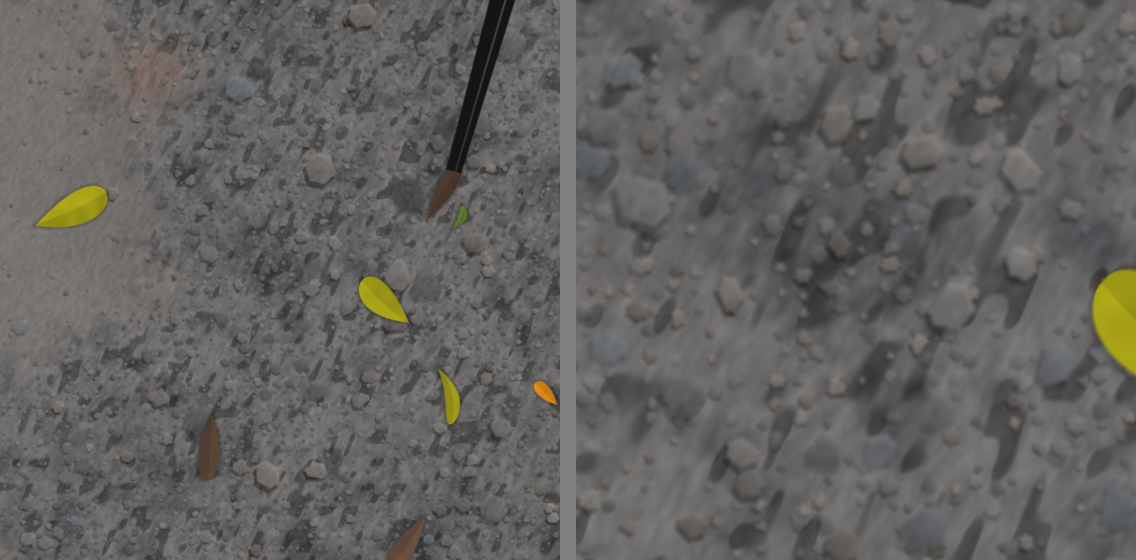
Left, the full canvas; right, a detail of the centre.
A WebGL 1 fragment shader for this texture:

```glsl
precision highp float;
uniform vec2 u_resolution;

#define EDGE 0.0022
#define GRAIN 0.10
#define PATCHES 0.75
#define STONE_CONTRAST 0.75
#define SHADOW 0.36
#define LIGHT_DIR vec2(0.45, 0.89)

const vec3 DUST = vec3(0.460, 0.446, 0.432);
const vec3 SOIL = vec3(0.418, 0.411, 0.408);
const vec3 DAMP = vec3(0.290, 0.298, 0.312);
const vec3 BLUE_STONE = vec3(0.39, 0.41, 0.43);
const vec3 WARM_STONE = vec3(0.50, 0.47, 0.44);
const vec3 YELLOW = vec3(0.63, 0.61, 0.09);
const vec3 ORANGE = vec3(0.82, 0.51, 0.08);
const vec3 BROWN = vec3(0.34, 0.26, 0.21);
const vec3 BLACK = vec3(0.075, 0.08, 0.08);

float hash(vec2 p) {
  vec3 q = fract(p.xyx * 0.1031);
  q += dot(q, q.yzx + 33.33);
  return fract((q.x + q.y) * q.z);
}

float noise(vec2 p) {
  vec2 i = floor(p), f = fract(p);
  f = f * f * (3.0 - 2.0 * f);
  return mix(mix(hash(i), hash(i + vec2(1, 0)), f.x),
             mix(hash(i + vec2(0, 1)), hash(i + vec2(1, 1)), f.x), f.y);
}

float fbm(vec2 p) {
  float sum = 0.0, amp = 0.5;
  for (int i = 0; i < 4; i++) {
    sum += amp * noise(p);
    p = mat2(1.6, 1.2, -1.2, 1.6) * p + 7.3;
    amp *= 0.5;
  }
  return sum / 0.9375;
}

// Soft coverage of a signed distance
float cover(float d) {
  float e = max(EDGE, 1.0 / u_resolution.y);
  return 1.0 - smoothstep(-e, e, d);
}

// Smooth trodden dust on the left, loose gravel elsewhere
float roughness(vec2 p) {
  float x = p.x + 0.9 * max(0.0, 0.4 - p.y) + 0.3 * (noise(p * 6.0) - 0.5);
  return smoothstep(0.08, 0.36, x);
}

// Irregular polygon with five to six visible facets
float facets(vec2 q, float radius, float seed) {
  float d = -1.0;
  for (int k = 0; k < 6; k++) {
    float a = 1.047 * float(k) + 6.28 * seed;
    float reach = radius * (0.7 + 0.5 * hash(vec2(float(k), seed * 91.0)));
    d = max(d, dot(q, vec2(cos(a), sin(a))) - reach);
  }
  return d;
}

void addStones(inout vec3 col, vec2 p, float cells, float density) {
  vec2 home = floor(p * cells);
  for (int j = -1; j <= 1; j++) for (int i = -1; i <= 1; i++) {
    vec2 id = home + vec2(i, j);
    vec2 key = id + cells * 3.0;
    vec2 centre = (id + 0.2 + 0.6 * vec2(hash(key), hash(key + 41.0))) / cells;
    if (hash(key + 17.0) < density * (0.12 + 0.88 * roughness(centre))) {
      float seed = hash(key + 73.0), tone = hash(key + 109.0);
      float radius = mix(0.16, 0.42, seed * seed) / cells;
      vec2 q = p - centre;
      float shade = cover(facets(q + LIGHT_DIR * radius * 0.4, radius * 1.05, seed));
      col *= 1.0 - SHADOW * shade * (0.4 + 0.6 * tone);
      vec3 stone = mix(BLUE_STONE, WARM_STONE, tone) * (0.82 + 0.32 * hash(key + 151.0));
      stone += 0.045 * dot(q, LIGHT_DIR) / radius;
      col = mix(col, stone, STONE_CONTRAST * cover(facets(q, radius, seed)));
    }
  }
}

// Leaf with its point at tip and its round end at base
void addLeaf(inout vec3 col, vec2 p, vec2 tip, vec2 base, float halfWidth, float bend, vec3 tint) {
  vec2 axis = base - tip;
  float len = length(axis);
  axis /= len;
  float along = dot(p - tip, axis) / len;
  float t = clamp(along, 0.0, 1.0);
  float side = dot(p - tip, vec2(-axis.y, axis.x)) - bend * 4.0 * t * (1.0 - t);
  float d = max(abs(side) - halfWidth * 2.6 * t * sqrt(1.0 - t), max(-along, along - 1.0) * len);
  col *= 1.0 - 0.25 * (1.0 - smoothstep(-0.002, 0.009, d));
  float vein = 1.0 - smoothstep(0.0, 0.003, abs(side));
  tint *= 0.94 + 0.12 * noise(p * 55.0) + 0.06 * sign(side) * (1.0 - vein) - 0.06 * vein;
  col = mix(col, tint, cover(d));
}

void addStick(inout vec3 col, vec2 p, vec2 top, vec2 foot) {
  vec2 axis = foot - top;
  float t = dot(p - top, axis) / dot(axis, axis);
  float across = dot(p - top, normalize(vec2(-axis.y, axis.x)));
  float halfWidth = mix(0.022, 0.014, t);
  float d = max(abs(across) - halfWidth, (t - 1.0) * length(axis));
  float glint = 1.0 - smoothstep(0.0, 0.0035, abs(across - 0.25 * halfWidth));
  col = mix(col, BLACK + 0.20 * glint * (1.0 - 0.5 * t), cover(d));
}

void main() {
  vec2 p = gl_FragCoord.xy / u_resolution.y;
  float rough = roughness(p);

  // Ground with damp patches and slanted grit
  vec3 col = mix(DUST, SOIL, rough) + 0.07 * (fbm(p * 5.0) - 0.5);
  col = mix(col, DAMP, PATCHES * smoothstep(0.50, 0.80, fbm(p * 17.0 + 3.0)) * (0.15 + 0.85 * rough));
  col += vec3(0.05, 0.005, -0.015) * (1.0 - smoothstep(0.02, 0.10, distance(p, vec2(0.27, 0.87))));
  vec2 slant = vec2(p.x - 0.4 * p.y, p.y);
  float grit = fbm(slant * vec2(95.0, 62.0)) - 0.5;
  col += GRAIN * grit * (0.35 + 1.1 * rough);
  col *= 1.0 - 0.30 * rough * smoothstep(0.62, 0.82, noise(slant * vec2(72.0, 46.0) + 9.0));

  addStones(col, p, 78.0, 0.50);
  addStones(col, p, 36.0, 0.36);
  addStones(col, p, 15.0, 0.20);
  col += GRAIN * 0.5 * (noise(slant * vec2(190.0, 130.0)) - 0.5);

  // Dark hollows beside the stick
  float hollow = min(distance(p, vec2(0.73, 0.65)) - 0.035, distance(p, vec2(0.80, 0.77)) - 0.022);
  col = mix(col, DAMP * 0.8, 0.7 * (1.0 - smoothstep(-0.015, 0.012, hollow + 0.03 * grit)));

  // Fallen leaves and stick
  addLeaf(col, p, vec2(0.063, 0.597), vec2(0.190, 0.656), 0.029, -0.004, YELLOW);
  addLeaf(col, p, vec2(0.730, 0.424), vec2(0.647, 0.500), 0.026, 0.004, YELLOW);
  addLeaf(col, p, vec2(0.782, 0.342), vec2(0.805, 0.242), 0.013, 0.013, YELLOW * 0.92);
  addLeaf(col, p, vec2(0.995, 0.277), vec2(0.956, 0.317), 0.012, 0.0, ORANGE);
  addLeaf(col, p, vec2(0.378, 0.260), vec2(0.370, 0.143), 0.019, 0.0, BROWN);
  addLeaf(col, p, vec2(0.760, 0.080), vec2(0.690, -0.030), 0.019, 0.0, BROWN * 1.15);
  addLeaf(col, p, vec2(0.762, 0.608), vec2(0.820, 0.705), 0.016, 0.0, BROWN * 0.85);
  addLeaf(col, p, vec2(0.808, 0.592), vec2(0.828, 0.632), 0.008, -0.007, vec3(0.36, 0.48, 0.18));
  addStick(col, p, vec2(0.897, 1.0), vec2(0.810, 0.694));

  gl_FragColor = vec4(clamp(col, 0.0, 1.0), 1.0);
}
```
